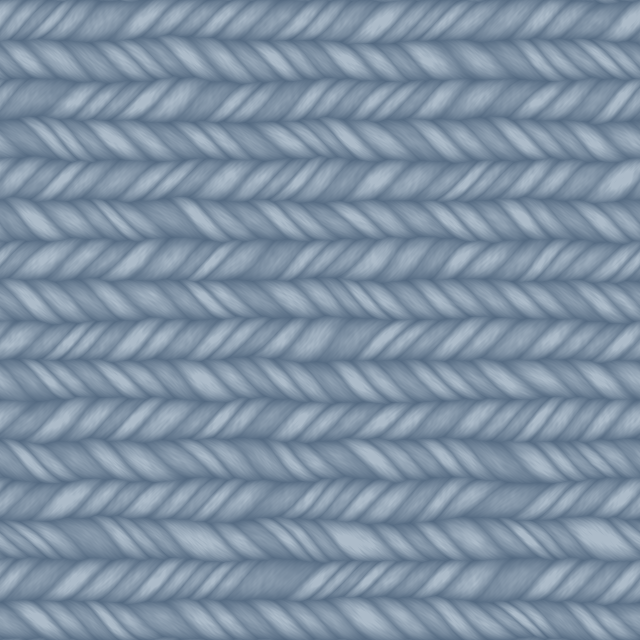
Give the GLSL for this texture, as a Shadertoy shader.

```glsl
// Tiling knitted wool: rows of plied yarn leaning in alternate directions.
#define ROWS 16.0          // yarn rows, an even number
#define PLIES 24.0         // strands across, a multiple of 3
#define HALF_HEIGHT 0.61   // half thickness of a yarn, in rows
#define TWIST 0.034        // sideways travel of a strand
#define WIDTH_WOBBLE 1.3   // unevenness of the strand widths
#define ROW_WOBBLE 0.011   // wander of the rows
#define FIBRE 0.13         // strength of the fine hairs
#define SHADOW_COLOR vec3(0.265, 0.355, 0.455)
#define LIGHT_COLOR vec3(0.675, 0.735, 0.790)

const float TAU = 6.2831853;

float hash(vec2 p) {
    vec3 q = fract(p.xyx * vec3(0.1031, 0.1030, 0.0973));
    q += dot(q, q.yzx + 33.33);
    return fract((q.x + q.y) * q.z);
}

// Dot product of a random lattice gradient and the offset from that lattice point
float corner(vec2 cell, vec2 offset, vec2 period) {
    float angle = TAU * hash(mod(cell, period) + 3.7);
    return dot(vec2(cos(angle), sin(angle)), offset);
}

// Gradient noise that wraps after a whole period
float gradientNoise(vec2 p, vec2 period) {
    vec2 i = floor(p), f = fract(p);
    vec2 s = f * f * f * (f * (f * 6.0 - 15.0) + 10.0);
    vec2 e = vec2(1.0, 0.0);
    float low = mix(corner(i, f, period), corner(i + e.xy, f - e.xy, period), s.x);
    float high = mix(corner(i + e.yx, f - e.yx, period), corner(i + e.xx, f - e.xx, period), s.x);
    return mix(low, high, s.y);
}

// Brightness of one yarn, zero outside its outline
float yarn(vec2 p, float row) {
    float id = mod(row, ROWS);
    float lean = mod(id, 2.0) < 0.5 ? 1.0 : -1.0;
    float v = clamp((p.y * ROWS - row - 0.5) / HALF_HEIGHT, -1.0, 1.0);

    // Unroll the twisted cylinder so that each strand is a vertical stripe
    float x = p.x + lean * TWIST * asin(v);
    float groups = PLIES / 3.0;
    float u = x * PLIES - (lean < 0.0 ? 0.75 : 0.0);
    u += WIDTH_WOBBLE * gradientNoise(vec2(x * groups, id + 0.5), vec2(groups, ROWS));
    float strand = mod(floor(u), PLIES);
    float across = fract(u) - 0.5;

    // Two light strands and a dark one, with random variation
    float tone = 0.5 + 0.5 * cos(TAU * (strand - 1.3) / 3.0);
    tone += 0.35 * (hash(vec2(strand, id + 50.0)) - 0.5);
    tone = mix(0.4, tone, smoothstep(0.0, 0.28, 0.5 - abs(across)));

    // Rounded strand on a rounded yarn
    float strandRound = 1.0 - 4.0 * across * across;
    float body = 1.0 - v * v;
    float shade = body * (0.5 + 0.5 * strandRound) * (0.70 + 0.36 * tone);

    // Fine hairs along the twist and slightly across it
    float hairs = gradientNoise(vec2(x * 240.0, v * 2.5 + id * 7.0), vec2(240.0, ROWS * 7.0));
    hairs += gradientNoise(vec2(x * 170.0 + v * 4.0, v * 3.0 + id * 7.0), vec2(170.0, ROWS * 7.0));
    return shade * (1.0 + FIBRE * hairs);
}

void mainImage(out vec4 fragColor, in vec2 fragCoord) {
    vec2 uv = fragCoord / iResolution.xy;

    // Uneven hand tension
    vec2 p = uv;
    p.y += ROW_WOBBLE * gradientNoise(uv * 9.0, vec2(9.0));
    p.x += ROW_WOBBLE * gradientNoise(uv * 7.0 + 0.5, vec2(7.0));

    // The most raised of the neighbouring yarns covers the others
    float row = floor(p.y * ROWS);
    float shade = 0.0;
    for (int k = -1; k <= 1; k++) {
        shade = max(shade, yarn(p, row + float(k)));
    }

    // Soft mottling of the wool
    shade *= 1.0 + 0.10 * gradientNoise(uv * 48.0, vec2(48.0));
    fragColor = vec4(mix(SHADOW_COLOR, LIGHT_COLOR, clamp(shade, 0.0, 1.0)), 1.0);
}
```
